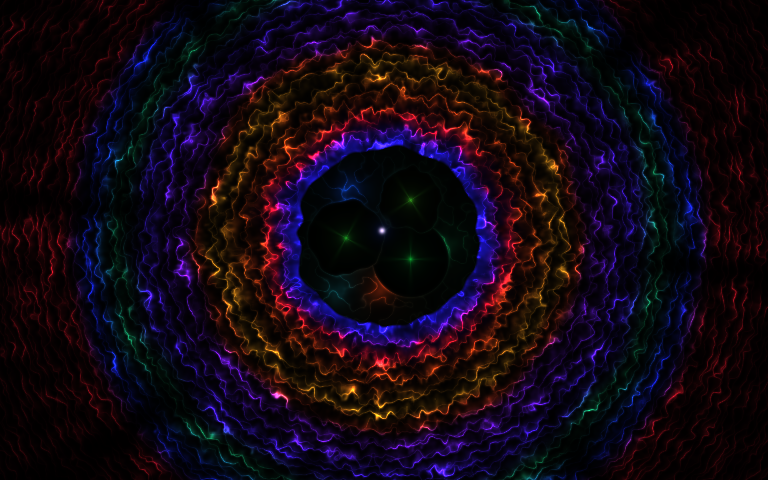
Give the GLSL for this background, as a Shadertoy shader.

```glsl
// Rainbow rings of wavy glowing filaments around three dark discs with green stars.

const float TAU = 6.2831853;
const vec2 CENTER = vec2(0.010, 0.006);   // ring centre, in canvas heights
const float HOLE_RADIUS = 0.189;
const float WAVE_AMOUNT = 0.95;
const float LINE_WIDTH = 0.060;           // in ring spacings
const float LINE_GAIN = 1.45;
const float SMOKE_GAIN = 0.72;
const float STAR_GAIN = 0.42;
const vec2 SPARK = vec2(-0.004, 0.0194);

// Ring colours: rgb and the radius where each one peaks
const vec4 STOPS[11] = vec4[11](
    vec4(0.16, 0.10, 1.00, 0.200), vec4(0.48, 0.10, 0.95, 0.220),
    vec4(1.00, 0.08, 0.18, 0.240), vec4(0.88, 0.26, 0.08, 0.285),
    vec4(0.80, 0.52, 0.10, 0.360), vec4(0.85, 0.24, 0.13, 0.392),
    vec4(0.45, 0.10, 0.90, 0.425), vec4(0.26, 0.11, 0.95, 0.510),
    vec4(0.06, 0.42, 0.27, 0.565), vec4(0.10, 0.16, 1.00, 0.630),
    vec4(0.76, 0.08, 0.14, 0.685));

// Dark discs: centre and radius
const vec3 DISCS[3] = vec3[3](
    vec3(0.0556, -0.040, 0.080), vec3(-0.079, 0.004, 0.079), vec3(0.0556, 0.083, 0.066));

// Glows between the discs: centres and colours
const vec2 GLOW_POS[4] = vec2[4](
    vec2(-0.073, 0.104), vec2(-0.094, -0.104), vec2(-0.010, -0.104), vec2(0.135, -0.006));
const vec3 GLOW_COLOR[4] = vec3[4](
    vec3(0.06, 0.28, 0.90), vec3(0.04, 0.42, 0.48), vec3(0.85, 0.20, 0.04), vec3(0.04, 0.38, 0.20));

// Angles of the dark spokes
const float SPOKES[6] = float[6](0.67, 2.28, 3.04, 3.78, 5.42, 6.18);

vec3 gradientAt(vec3 cell) {
    uvec3 h = uvec3(ivec3(cell) + 4096);
    h = h * 1664525u + 1013904223u;
    for (int i = 0; i < 2; i++) {
        h.x += h.y * h.z; h.y += h.z * h.x; h.z += h.x * h.y;
        h ^= h >> 16u;
    }
    return vec3(h & 65535u) / 32767.5 - 1.0;
}

float gradientNoise(vec3 p) {
    vec3 cell = floor(p), f = p - cell;
    vec3 u = f * f * f * (f * (f * 6.0 - 15.0) + 10.0);
    float sum = 0.0;
    for (int i = 0; i < 8; i++) {
        vec3 corner = vec3(i & 1, (i >> 1) & 1, i >> 2);
        vec3 w = mix(1.0 - u, u, corner);
        sum += w.x * w.y * w.z * dot(gradientAt(cell + corner), f - corner);
    }
    return sum;
}

vec3 ringColor(float r) {
    vec3 color = STOPS[0].rgb;
    for (int i = 1; i < 11; i++)
        color = mix(color, STOPS[i].rgb, smoothstep(STOPS[i - 1].a, STOPS[i].a, r));
    return color;
}

// Folded sheets: smoke swells outward and ends in a bright wavy line
float filaments(vec2 dir, float r, float seed) {
    vec2 around = dir * (4.0 + 28.0 * r);
    float wave = gradientNoise(vec3(around, seed + r * 5.0))
               + 0.40 * gradientNoise(vec3(around * 2.2, seed + 7.0));
    float phase = (r - 0.2) * (20.0 + 18.0 * r) + WAVE_AMOUNT * wave + seed * 0.37;
    float blur = fwidth(phase), f = fract(phase);
    float width = max(LINE_WIDTH, 0.5 * blur);
    float line = exp(-min(f, 1.0 - f) / width);
    float smoke = f * f * smoothstep(0.0, 2.0 * blur + 0.02, 1.0 - f);
    float patches = clamp(0.55 + 1.1 * gradientNoise(vec3(around * 0.6, seed + r * 14.0)), 0.0, 1.2);
    float streaks = 0.7 + 1.1 * gradientNoise(vec3(around * 1.7, seed + r * 45.0));
    return LINE_GAIN * line * (0.12 + 1.7 * patches * patches * patches)
         + SMOKE_GAIN * smoke * max(streaks, 0.0) * (0.10 + patches * patches);
}

// Spokes and distance dim the outer rings
float ringBrightness(vec2 dir, float r) {
    float angle = mod(atan(dir.y, dir.x) + TAU, TAU), shade = 1.0;
    for (int i = 0; i < 6; i++) {
        float gap = abs(mod(angle - SPOKES[i] + 0.5 * TAU, TAU) - 0.5 * TAU);
        shade *= 1.0 - 0.9 * exp(-pow(gap / 0.065, 2.0));
    }
    float sides = exp(-pow(dir.y * 6.0, 2.0));
    float fade = mix(1.20, 0.74, smoothstep(0.23, 0.31, r));
    fade *= mix(1.0, 0.36 + 0.45 * sides, smoothstep(0.60, 0.74, r));
    return fade * mix(1.0, shade, smoothstep(0.42, 0.62, r)) * (1.0 - 0.65 * smoothstep(0.72, 0.95, r));
}

vec3 innerWeb(vec2 p, float mist) {
    vec3 color = vec3(0.0), tint = vec3(0.01, 0.03, 0.02);
    float outside = 1.0, outline = 0.0;
    for (int i = 0; i < 4; i++) {
        float d = length(p - GLOW_POS[i]);
        tint += GLOW_COLOR[i] * (0.65 * exp(-d * d * 1500.0) + 0.28 * exp(-d * 26.0));
    }
    for (int i = 0; i < 3; i++) {
        vec2 q = p - DISCS[i].xy;
        float d = length(q), edge = d - DISCS[i].z + 0.010 * mist * float(i);
        float a = atan(q.y, q.x);
        outline = max(outline * smoothstep(-0.003, 0.002, edge), exp(-abs(edge) / 0.0018));
        outside *= smoothstep(-0.002, 0.002, edge);
        // Green star with thin rays
        float rays = pow(abs(cos(a * 2.0 + float(i))), 40.0);
        float star = exp(-d * 240.0) * 1.8 + exp(-d * 48.0) * (0.34 + 0.5 * rays);
        color += STAR_GAIN * star * mix(vec3(0.06, 0.85, 0.24), vec3(0.30, 0.75, 0.12), float(i) * 0.4);
    }
    float vein = exp(-abs(mist) * 30.0);
    color += tint * (outside * (0.30 + 0.25 * mist + 0.7 * vein) + 0.9 * outline);
    float sparkDistance = length(p - SPARK);
    return color + vec3(1.0, 0.85, 0.95) * exp(-pow(sparkDistance / 0.006, 2.0))
                 + vec3(0.10, 0.20, 0.80) * 0.35 * exp(-sparkDistance * 90.0);
}

void mainImage(out vec4 fragColor, in vec2 fragCoord) {
    vec2 p = (fragCoord - 0.5 * iResolution.xy) / iResolution.y;
    vec2 q = p - CENTER;
    float r = max(length(q), 1e-4);
    vec2 dir = q / r;
    float mist = gradientNoise(vec3(p * 24.0, 3.0)) + 0.4 * gradientNoise(vec3(p * 55.0, 9.0));
    float ripple = gradientNoise(vec3(dir * 4.0, r * 9.0));

    // Rings
    float light = filaments(dir, r, 1.0) + 0.55 * filaments(dir, r, 4.6);
    float rimDistance = r + 0.024 * ripple - HOLE_RADIUS;
    float ringMask = smoothstep(-0.003, 0.004, rimDistance);
    vec3 color = ringColor(r + 0.030 * ripple) * light * ringBrightness(dir, r) * ringMask;

    // Blue rim and the web inside it
    float rim = exp(-max(rimDistance, 0.0) * 42.0) * max(0.48 + 0.9 * mist, 0.05);
    color += vec3(0.13, 0.09, 0.95) * ringMask * rim;
    color += innerWeb(p, mist) * (1.0 - ringMask);
    fragColor = vec4(min(color, 1.0), 1.0);
}
```
